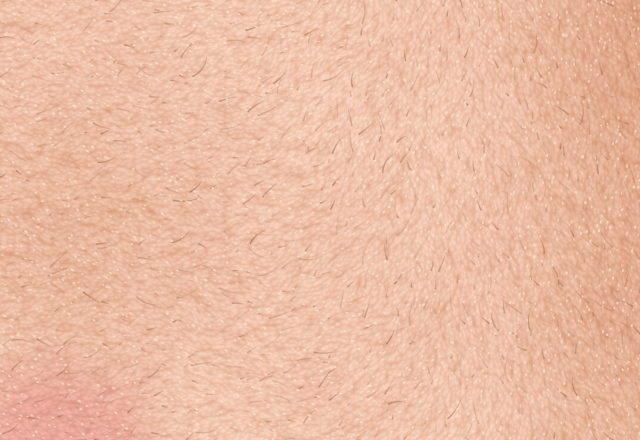
This texture is drawn by a Shadertoy shader. Its source:

```glsl
// Close view of fair skin: fine creases, short hairs, tiny glints and a pink flush.

const vec3 SHADOW = vec3(0.842, 0.590, 0.458);
const vec3 LIGHT = vec3(0.960, 0.798, 0.712);
const vec3 FLUSH = vec3(0.90, 0.60, 0.565);
const vec3 HAIR = vec3(0.60, 0.38, 0.26);
const vec3 GLINT = vec3(1.0, 0.92, 0.83);

const float BASE_TONE = 0.79;
const float CREASE_CELLS = 33.0;   // cells per canvas height
const float GRAIN_CELLS = 92.0;
const float HAIR_CELLS = 27.0;
const float GLINT_CELLS = 74.0;
const float CREASE_DEPTH = 0.40;
const float GRAIN_DEPTH = 0.56;
const float PATCH_DEPTH = 0.10;
const float EDGE_SHADE = 0.62;
const float HAIR_SHARE = 0.88;
const float HAIR_WIDTH = 0.0014;

vec3 hash3(vec2 cell) {
    vec3 h = fract(cell.xyx * vec3(0.1031, 0.1030, 0.0973));
    h += dot(h, h.yxz + 33.33);
    return fract((h.xxy + h.yzz) * h.zyx);
}

vec2 turn(vec2 v, float angle) {
    float c = cos(angle), s = sin(angle);
    return vec2(c * v.x + s * v.y, c * v.y - s * v.x);
}

// Direction of the skin lines: level at the left, steep at the right
float flowAngle(vec2 p) {
    return mix(-0.06, 1.9, smoothstep(0.42, 1.28, p.x + 0.15 * (p.y - 0.5)))
         + 0.12 * sin(5.0 * p.x + 7.0 * p.y);
}

// Cellular distance, stretched along the skin lines
float cellular(vec2 p, float cells, float angle) {
    vec2 g = p * cells, base = floor(g);
    float nearest = 4.0;
    for (int j = -1; j <= 1; j++)
    for (int i = -1; i <= 1; i++) {
        vec2 cell = base + vec2(i, j);
        vec2 d = turn(g - cell - hash3(cell + cells).xy, angle) * vec2(0.7, 1.25);
        nearest = min(nearest, dot(d, d));
    }
    return sqrt(nearest);
}

// Soft uneven patches from layered, warped sines
float patches(vec2 p) {
    float sum = 0.0, amp = 0.5;
    for (int i = 0; i < 5; i++) {
        p = turn(p, 0.9) * 1.9 + 1.7;
        sum += amp * sin(3.0 * p.x + 1.3 * sin(2.2 * p.y)) * sin(2.7 * p.y + sin(1.9 * p.x));
        amp *= 0.72;
    }
    return sum;
}

// Coverage of the short, bent, tapered hairs; most are faint
float hairs(vec2 p, float px) {
    vec2 base = floor(p * HAIR_CELLS);
    float cover = 0.0;
    for (int j = -1; j <= 1; j++)
    for (int i = -1; i <= 1; i++) {
        vec2 cell = base + vec2(i, j);
        vec3 place = hash3(cell + 7.0), form = hash3(cell + 191.0);
        if (place.z > HAIR_SHARE) continue;
        vec2 root = (cell + place.xy) / HAIR_CELLS;
        float halfLength = mix(0.004, 0.026, form.x * form.x);
        vec2 q = turn(p - root, flowAngle(root) + 1.5 * (form.y - 0.4));
        q.y += 22.0 * (form.z - 0.5) * q.x * q.x;
        float along = clamp(q.x / halfLength, -1.0, 1.0);
        float width = HAIR_WIDTH * (0.7 - 0.3 * along);
        float d = length(vec2(max(abs(q.x) - halfLength, 0.0), q.y));
        float pick = fract(form.y * 7.3 + form.z);
        float strength = mix(0.18, 0.62, pick * pick) * (0.8 - 0.2 * along);
        cover = max(cover, strength * (1.0 - smoothstep(width - 0.7 * px, width + px, d)));
    }
    return cover;
}

// Tiny pale sparkles, denser toward the right
float glints(vec2 p, float angle, float px) {
    vec2 g = p * GLINT_CELLS, base = floor(g);
    float share = mix(0.45, 0.65, smoothstep(0.4, 1.3, p.x));
    float cover = 0.0;
    for (int j = -1; j <= 1; j++)
    for (int i = -1; i <= 1; i++) {
        vec2 cell = base + vec2(i, j);
        vec3 h = hash3(cell + 433.0);
        vec2 d = turn(g - cell - h.xy, angle + 2.0 * (h.z - 0.3)) / GLINT_CELLS * vec2(0.75, 1.15);
        float radius = mix(0.0016, 0.0036, fract(h.x * 13.0 + h.y));
        float strength = 0.72 * (1.0 - smoothstep(0.0, share, h.z));
        cover = max(cover, strength * (1.0 - smoothstep(0.2 * radius, radius + 0.6 * px, length(d))));
    }
    return cover;
}

void mainImage(out vec4 fragColor, in vec2 fragCoord) {
    vec2 p = fragCoord / iResolution.y;
    float px = 1.0 / iResolution.y;
    float across = fragCoord.x / iResolution.x;
    float angle = flowAngle(p);
    float blotch = patches(p);
    float grainAngle = angle + 0.7 * patches(p * 3.0 + 5.0);

    // Broad light: shaded right edge and a dimmer left side
    float tone = BASE_TONE + PATCH_DEPTH * blotch;
    tone -= EDGE_SHADE * smoothstep(0.70, 1.04, across) * mix(0.6, 1.0, p.y);
    vec2 dim = p - vec2(0.08, 0.42);
    tone -= 0.24 * exp(-dot(dim, dim) * 7.0);

    // Creases between the small bumps, and finer grain
    tone -= CREASE_DEPTH * (cellular(p, CREASE_CELLS, grainAngle) - 0.46);
    tone -= GRAIN_DEPTH * (cellular(p, GRAIN_CELLS, grainAngle) - 0.46);
    vec3 color = mix(SHADOW, LIGHT, tone);

    // Flush in the lower left corner, with a faint spot beside it
    float reach = length((p - vec2(0.10, 0.04)) / vec2(0.29, 0.17)) + 0.15 * blotch;
    vec2 spot = p - vec2(0.70, 0.12);
    float flush = 0.66 * (1.0 - smoothstep(0.3, 1.2, reach)) + 0.16 * exp(-dot(spot, spot) * 500.0);
    color = mix(color, FLUSH + 0.16 * (tone - BASE_TONE), flush);

    color = mix(color, HAIR, hairs(p, px));
    color = mix(color, GLINT, glints(p, angle, px));
    fragColor = vec4(clamp(color, 0.0, 1.0), 1.0);
}
```
